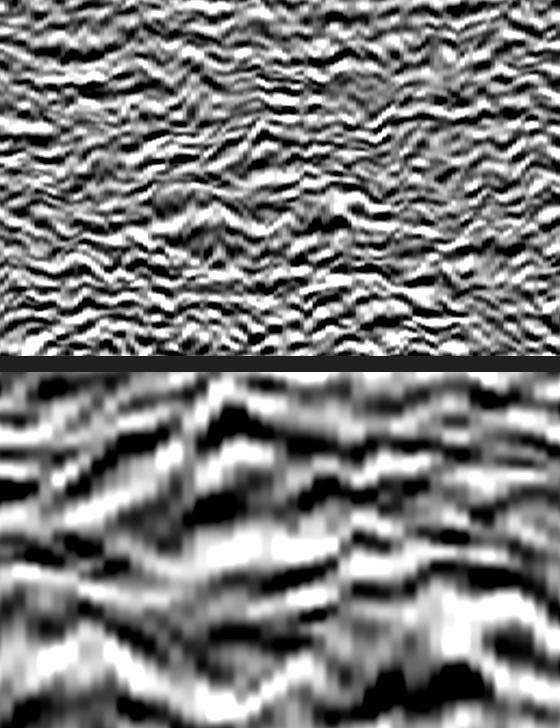
Top, the full canvas; bottom, a detail of the centre.
Give the GLSL for this texture, as a WebGL 2 fragment shader.

```glsl
#version 300 es
precision highp float;
// Grey seismic section: rough, gently folded layers sampled in narrow vertical traces.

uniform vec2 u_resolution;
out vec4 fragColor;

const float TAU = 6.28319;
const float TRACES_PER_HEIGHT = 82.0;
const float LAYER_LAG = 0.6;
const int REFLECTOR_COUNT = 14;

// Integer hash of a lattice cell, returned in 0..1.
float hash(ivec2 cell, int seed) {
    uvec3 q = uvec3(cell.x + 4096, cell.y + 4096, seed + 17);
    uint h = q.x * 73857u ^ q.y * 193493u ^ q.z * 83497u;
    h = (h ^ (h >> 15)) * 739397u;
    h = (h ^ (h >> 13)) * 668265u;
    h = (h ^ (h >> 14)) * 374761u;
    h ^= h >> 16;
    return float(h & 65535u) / 65535.0;
}

float cornerSlope(ivec2 cell, vec2 offset, int seed) {
    float angle = TAU * hash(cell, seed);
    return dot(vec2(cos(angle), sin(angle)), offset);
}

float gradientNoise(vec2 p, int seed) {
    ivec2 cell = ivec2(floor(p));
    vec2 f = fract(p);
    vec2 w = f * f * f * (f * (f * 6.0 - 15.0) + 10.0);
    float low = mix(cornerSlope(cell, f, seed),
                    cornerSlope(cell + ivec2(1, 0), f - vec2(1, 0), seed), w.x);
    float high = mix(cornerSlope(cell + ivec2(0, 1), f - vec2(0, 1), seed),
                     cornerSlope(cell + ivec2(1, 1), f - vec2(1, 1), seed), w.x);
    return mix(low, high, w.y);
}

// Stretched noise along a dip; the lagged difference removes broad patches.
float dippingLayer(vec2 p, float dip, vec2 frequency, int seed) {
    vec2 q = vec2(p.x, p.y - dip * p.x) * frequency;
    return 0.85 * (gradientNoise(q, seed) - gradientNoise(q + vec2(0.0, LAYER_LAG), seed));
}

// Dark pulse with a bright lobe beneath it.
float wavelet(float d, float width) {
    float t = d / width;
    return 1.5 * -t * exp(-0.5 * t * t);
}

// Scattered long, strong reflectors that fade at their ends.
float reflectors(vec2 p, float aspect) {
    float sum = 0.0;
    for (int i = 0; i < REFLECTOR_COUNT; i++) {
        ivec2 id = ivec2(i, 3);
        float centreX = aspect * hash(id, 21);
        float centreY = (float(i) + hash(id, 22)) / float(REFLECTOR_COUNT);
        float halfLength = mix(0.1, 0.24, hash(id, 23));
        float dip = mix(-0.06, 0.06, hash(id, 24));
        float along = p.x - centreX;
        float fade = 1.0 - smoothstep(0.55 * halfLength, halfLength, abs(along));
        sum += fade * wavelet(p.y - centreY - dip * along, 0.011);
    }
    return sum;
}

// Signed echo strength at one point of the section.
float echo(vec2 p, float aspect) {
    // Broad folds and short waves bend every layer.
    vec2 folded = p;
    folded.y += 0.04 * gradientNoise(p * vec2(2.3, 2.7), 1);
    vec2 wavy = folded;
    wavy.y += 0.038 * gradientNoise(p * vec2(9.0, 5.5), 2);
    wavy.y += 0.012 * gradientNoise(p * vec2(23.0, 13.0), 9);

    float flatLayers = dippingLayer(wavy, 0.03, vec2(6.0, 30.0), 3);
    float rising = dippingLayer(wavy, 0.65, vec2(13.0, 28.0), 4);
    float falling = dippingLayer(wavy, -0.6, vec2(13.0, 29.0), 5);
    float grain = dippingLayer(wavy, 0.1, vec2(36.0, 44.0), 6);

    // Dips and loudness drift across the section, stronger with depth.
    float drift = gradientNoise(p * vec2(3.1, 4.3), 7);
    float loudness = mix(1.15, 0.85, p.y) * (1.0 + 0.5 * gradientNoise(p * vec2(4.0, 6.0), 8));
    float layers = 1.0 * flatLayers
                 + (0.7 + 0.8 * drift) * rising
                 + (0.6 - 0.8 * drift) * falling
                 + 0.45 * grain;
    return loudness * layers + 0.38 * reflectors(mix(folded, wavy, 0.35), aspect);
}

void main() {
    vec2 p = gl_FragCoord.xy / u_resolution.y;
    float aspect = u_resolution.x / u_resolution.y;

    // Blend neighbouring traces with a soft step.
    float column = p.x * TRACES_PER_HEIGHT - 0.5;
    float left = floor(column);
    float blend = smoothstep(0.15, 0.85, column - left);
    float leftEcho = echo(vec2((left + 0.5) / TRACES_PER_HEIGHT, p.y), aspect);
    float rightEcho = echo(vec2((left + 1.5) / TRACES_PER_HEIGHT, p.y), aspect);

    float grey = 0.495 + 0.95 * mix(leftEcho, rightEcho, blend);
    fragColor = vec4(vec3(clamp(grey, 0.0, 1.0)), 1.0);
}
```
